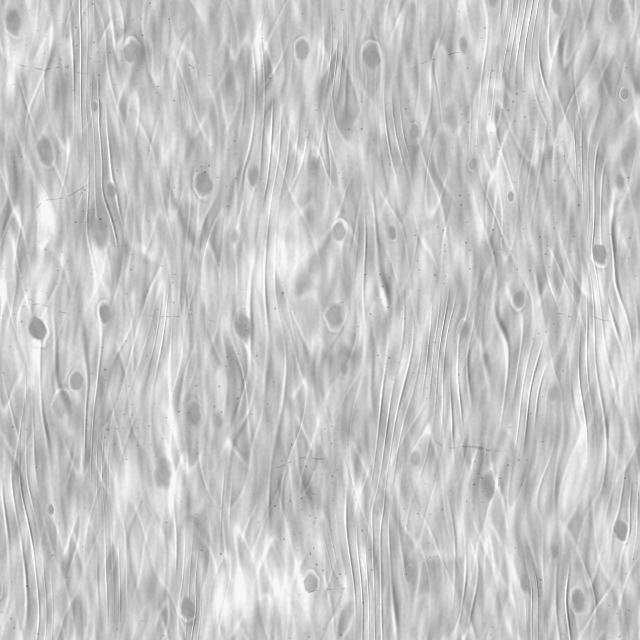
Give the GLSL for this texture, as a WebGL 2 fragment shader.

```glsl
#version 300 es
precision highp float;

uniform vec2 u_resolution;
out vec4 fragColor;

const float TAU = 6.2831853;
const float BASE_TONE = 0.771;
const float KNOT_TONE = 0.615;
const float KNOT_GRID = 9.0;
const float KNOT_CHANCE = 0.66;
const float RIDGE_COUNT = 62.0;
const float RIDGE_GAIN = 0.19;
const float STRAND_GAIN = 0.088;
const float RIM_GAIN = 0.09;
const float SPECK_GRID = 80.0;
const float SPECK_CHANCE = 0.10;
const float SCRATCH_GRID = 5.0;
const float SCRATCH_CHANCE = 0.5;

vec2 hash2(vec2 cell, float seed) {
    uvec2 v = uvec2(ivec2(cell) + 4096) * uvec2(1597u, 3571u) + uint(seed) * 7919u;
    v = v * 1664525u + 1013904223u;
    v.x += v.y * 1664525u;
    v.y += v.x * 1664525u;
    v ^= v >> 16u;
    v.x += v.y * 1664525u;
    v.y += v.x * 1664525u;
    v ^= v >> 16u;
    return vec2(v & 65535u) / 65536.0;
}

float cornerSlope(vec2 cell, vec2 offset, float seed) {
    float angle = TAU * hash2(cell, seed).x;
    return dot(vec2(cos(angle), sin(angle)), offset);
}

// Gradient noise, roughly -1 to 1
float noise(vec2 p, float seed) {
    vec2 i = floor(p), f = p - i;
    vec2 u = f * f * f * (f * (f * 6.0 - 15.0) + 10.0);
    vec2 e = vec2(1.0, 0.0);
    float low = mix(cornerSlope(i, f, seed), cornerSlope(i + e, f - e, seed), u.x);
    float high = mix(cornerSlope(i + e.yx, f - e.yx, seed), cornerSlope(i + 1.0, f - 1.0, seed), u.x);
    return 1.4 * mix(low, high, u.y);
}

// Bright crest at zero height with a dark flank beside it
float crestProfile(float height, float width) {
    float crest = height / width;
    float flank = (crest - 1.8) / 1.5;
    return exp(-crest * crest) - 0.6 * exp(-flank * flank);
}

// Knots: x = cover, y = rim light, zw = push on the grain
vec4 knots(vec2 p) {
    vec4 result = vec4(0.0);
    vec2 home = floor(p * KNOT_GRID);
    for (int k = 0; k < 9; k++) {
        vec2 cell = home + vec2(k % 3 - 1, k / 3 - 1);
        vec2 kind = hash2(cell, 11.0), look = hash2(cell, 12.0);
        if (kind.x > KNOT_CHANCE) continue;
        vec2 center = (cell + 0.05 + 0.9 * hash2(cell, 13.0)) / KNOT_GRID;
        float radius = mix(0.0045, 0.0125, kind.y);
        vec2 d = (p - center) / (radius * vec2(1.0, mix(1.45, 2.0, look.x)));
        d.x += 0.4 * (look.y - 0.5) * d.y;
        float r = length(d) + 0.2 * noise(p * 80.0, 14.0);
        float softness = mix(0.15, 0.55, look.x);
        float cover = mix(0.5, 0.95, look.y) * (1.0 - smoothstep(1.0 - softness, 1.0 + softness, r));
        float turn = look.y * TAU * 3.0;
        float side = smoothstep(-0.3, 0.9, dot(d / max(length(d), 0.01), vec2(cos(turn), sin(turn))));
        float rim = exp(-pow((r - 1.3) / 0.13, 2.0)) - 0.7 * exp(-pow((r - 1.6) / 0.17, 2.0));
        result.x = max(result.x, cover);
        result.y += rim * side * (1.0 - look.x);
        result.zw -= (p - center) * vec2(0.5, 0.1) * exp(-0.25 * dot(d, d));
    }
    return result;
}

float specks(vec2 p, float pixel) {
    vec2 cell = floor(p * SPECK_GRID);
    vec2 kind = hash2(cell, 21.0);
    float chance = SPECK_CHANCE * (0.7 + 3.0 * noise(p * 7.0, 22.0));
    vec2 center = (cell + 0.15 + 0.7 * hash2(cell, 23.0)) / SPECK_GRID;
    float radius = mix(0.0003, 0.0014, kind.y * kind.y * kind.y);
    float dist = length(p - center) + 0.0008 * noise(p * 500.0, 24.0);
    return step(kind.x, chance) * (1.0 - smoothstep(radius - pixel * 0.5, radius + pixel, dist));
}

// Thin broken lines lying across the grain
float scratches(vec2 p, float pixel) {
    vec2 cell = floor(p * SCRATCH_GRID);
    vec2 kind = hash2(cell, 31.0);
    vec2 d = p - (cell + 0.35 + 0.3 * hash2(cell, 32.0)) / SCRATCH_GRID;
    float line = d.y - mix(-0.3, 0.55, kind.y) * d.x - 0.012 * noise(p * 22.0, 33.0);
    float span = 1.0 - smoothstep(0.03, 0.065, abs(d.x));
    float breaks = smoothstep(-0.1, 0.25, noise(p * 75.0, 34.0));
    return step(kind.x, SCRATCH_CHANCE) * span * breaks * (1.0 - smoothstep(0.0003, 0.0004 + pixel, abs(line)));
}

void main() {
    vec2 p = gl_FragCoord.xy / u_resolution;
    float pixel = 1.0 / min(u_resolution.x, u_resolution.y);

    // Grain coordinates bend and part around the knots
    vec4 knot = knots(p);
    vec2 q = p + knot.zw;
    q.x += 0.022 * noise(q * vec2(5.0, 2.6), 1.0) + 0.007 * noise(q * vec2(13.0, 7.0), 2.0);
    vec2 leanLeft = q + vec2(0.2 * q.y, 0.0);
    vec2 leanRight = q - vec2(0.2 * q.y, 0.0);

    // Cloudy shading and soft fibres
    float tone = BASE_TONE + 0.075 * noise(q * vec2(10.0, 5.0), 3.0);
    tone += 0.085 * noise(leanLeft * vec2(48.0, 10.0), 4.0);
    tone += 0.085 * noise(leanRight * vec2(54.0, 11.0), 5.0);
    tone += 0.085 * noise(q * vec2(115.0, 19.0), 6.0);
    tone += 0.12 * smoothstep(0.25, 0.75, noise(q * vec2(24.0, 6.0), 7.0));

    // Runs of parallel ridges
    float phase = TAU * (q.x * RIDGE_COUNT + 2.2 * noise(q * vec2(11.0, 3.0), 8.0));
    float ridge = exp(6.0 * (cos(phase) - 1.0)) - 0.8 * exp(4.0 * (cos(phase - 1.1) - 1.0));
    float runs = smoothstep(0.0, 0.4, noise(p * vec2(11.0, 3.6), 9.0));
    tone += RIDGE_GAIN * ridge * runs * (0.7 + 1.2 * noise(q * vec2(45.0, 7.0), 10.0));

    // Crossing strands
    float strands = crestProfile(noise(leanLeft * vec2(31.0, 6.5), 15.0), 0.09);
    strands += crestProfile(noise(leanRight * vec2(36.0, 7.5), 16.0), 0.09);
    float fade = 0.65 + 1.1 * noise(p * vec2(20.0, 10.0), 17.0);
    tone += STRAND_GAIN * strands * fade * (1.0 - 0.5 * runs);

    // Knots, specks and scratches on top
    tone = mix(tone, KNOT_TONE + 0.05 * noise(q * vec2(110.0, 40.0), 18.0), knot.x);
    tone += RIM_GAIN * knot.y;
    tone -= 0.16 * specks(p, pixel) + 0.11 * scratches(p, pixel);
    tone += 0.022 * noise(p * vec2(230.0, 150.0), 19.0);

    fragColor = vec4(vec3(clamp(tone, 0.45, 0.97)), 1.0);
}
```
